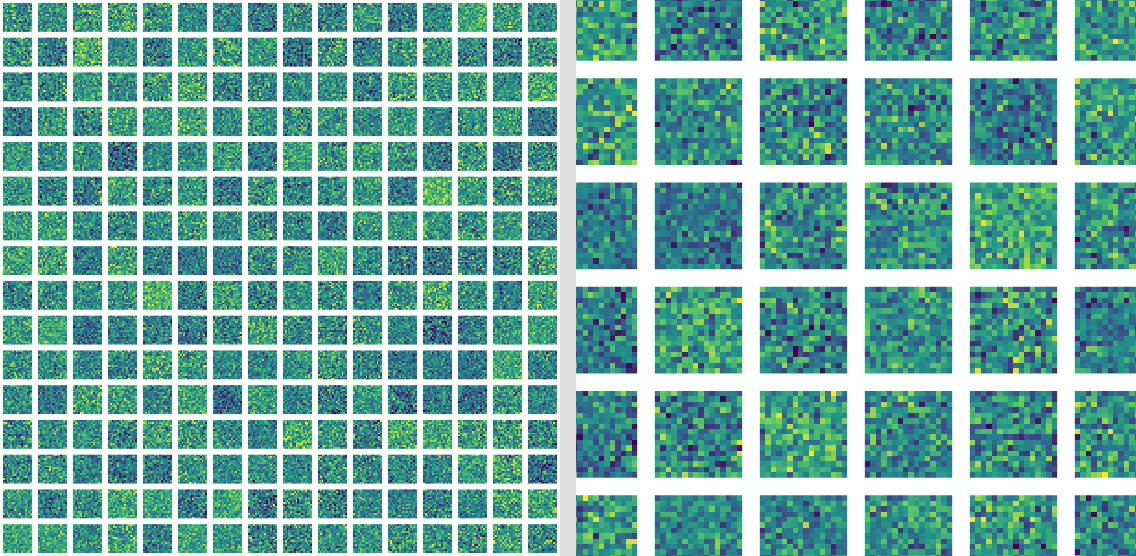
Left, the full canvas; right, a detail of the centre.
A WebGL 1 fragment shader for this pattern:

```glsl
precision highp float;
// A 16 by 16 grid of square noise swatches on white, in a purple to yellow heat scale.

uniform vec2 u_resolution;

// Four uniform random values per integer position.
vec4 hash4(vec2 p) {
    vec4 q = fract(p.xyxy * vec4(0.1031, 0.1030, 0.0973, 0.1099));
    q += dot(q, q.wzxy + 33.33);
    return fract((q.xxyz + q.yzzw) * q.zywx);
}

// Bell-shaped random value with mean 0 and deviation 1.
float bellNoise(vec2 p) {
    return (dot(hash4(p), vec4(1.0)) - 2.0) * 1.732;
}

// Heat scale: purple, blue, teal, green, yellow.
vec3 heatColor(float t) {
    float s = 4.0 * clamp(t, 0.0, 1.0);
    vec3 c = mix(vec3(0.267, 0.005, 0.329), vec3(0.231, 0.322, 0.545), clamp(s, 0.0, 1.0));
    c = mix(c, vec3(0.129, 0.569, 0.549), clamp(s - 1.0, 0.0, 1.0));
    c = mix(c, vec3(0.369, 0.788, 0.384), clamp(s - 2.0, 0.0, 1.0));
    return mix(c, vec3(0.993, 0.906, 0.144), clamp(s - 3.0, 0.0, 1.0));
}

void main() {
    // Swatch grid; half a gap on each side lets the edges wrap.
    vec2 grid = gl_FragCoord.xy / u_resolution * 16.0;
    vec2 swatch = floor(grid);
    vec2 local = fract(grid) - 0.5;

    // Smooth coverage of the swatch square.
    vec2 pixel = 16.0 / u_resolution;
    vec2 inside = clamp((0.416 - abs(local)) / pixel + 0.5, 0.0, 1.0);

    // 16 by 16 cells in each swatch.
    vec2 cell = clamp(floor((local / 0.832 + 0.5) * 16.0), 0.0, 15.0);

    // Each swatch has its own mean and contrast.
    float mean = 0.5 + 0.06 * bellNoise(swatch + 411.0);
    float contrast = mix(0.14, 0.2, hash4(swatch + 733.0).x);
    float value = mean + contrast * bellNoise(swatch * 16.0 + cell + 17.0);

    gl_FragColor = vec4(mix(vec3(1.0), heatColor(value), inside.x * inside.y), 1.0);
}
```
